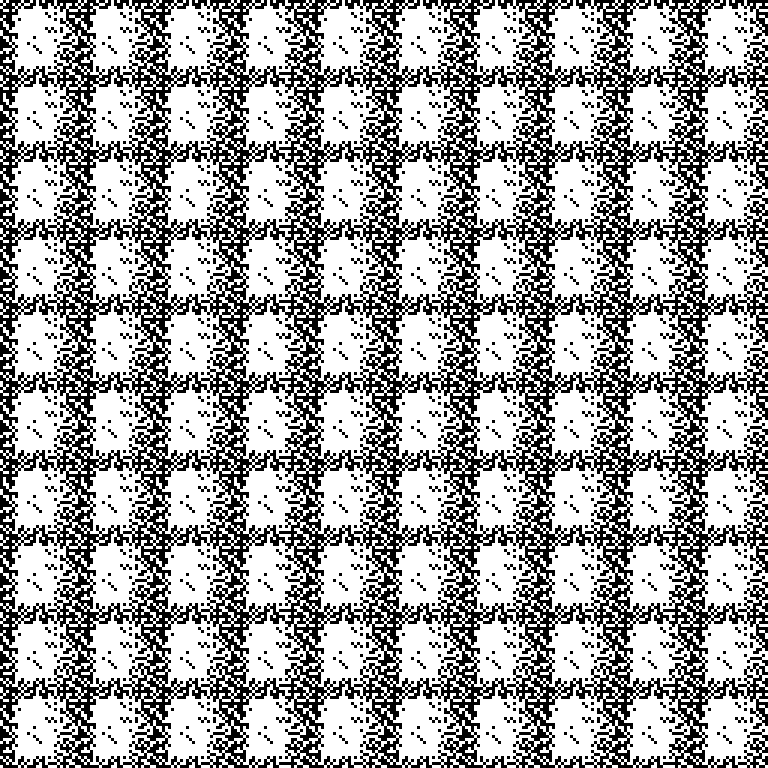
Give the GLSL for this pattern, as a Shadertoy shader.

```glsl
const float REPEATS = 10.0;        // tiles across and down
const float GRID = 256.0;          // grains across the canvas
const int TEXELS = 26;             // noise texels across one tile
const float INK_SPARSE = 0.03;     // ink density in the pale blocks
const float INK_DENSE = 0.6;       // ink density in the dark bands
const vec2 BAND_RIGHT = vec2(0.12, 0.28);  // column fade, right of its axis
const vec2 BAND_LEFT = vec2(0.10, 0.40);   // column fade, left of its axis
const vec2 BAND_ROW = vec2(0.02, 0.20);    // row fade, both sides
const float SPREAD = 0.8;          // how strongly grains avoid clumping
const uint SEED = 71u;
const int SAMPLES = 3;             // antialiasing samples per axis
const vec3 PAPER = vec3(1.0);
const vec3 INK = vec3(0.0);

// Integer hash that wraps at the tile border
float wrappedHash(ivec2 texel) {
    uvec2 q = uvec2((texel + TEXELS) % TEXELS);
    uint n = q.x * 1597334677u ^ (q.y + SEED) * 3812015801u;
    n = (n ^ (n >> 16)) * 2146121005u;
    n = (n ^ (n >> 15)) * 2221713035u;
    n ^= n >> 16;
    return float(n >> 8) / 16777216.0;
}

// High-pass noise: evenly scattered thresholds
float grainThreshold(ivec2 texel) {
    float around = wrappedHash(texel + ivec2(1, 0)) + wrappedHash(texel - ivec2(1, 0))
                 + wrappedHash(texel + ivec2(0, 1)) + wrappedHash(texel - ivec2(0, 1));
    return wrappedHash(texel) - SPREAD * (0.25 * around - 0.5);
}

// Soft crossing bands centred on the tile borders
float inkDensity(vec2 tile) {
    vec2 offset = fract(tile + 0.5) - 0.5;
    vec2 fade = offset.x > 0.0 ? BAND_RIGHT : BAND_LEFT;
    float column = 1.0 - smoothstep(fade.x, fade.y, abs(offset.x));
    float row = 1.0 - smoothstep(BAND_ROW.x, BAND_ROW.y, abs(offset.y));
    float band = 1.0 - (1.0 - column) * (1.0 - row);
    return mix(INK_SPARSE, INK_DENSE, band);
}

// Resampling the tile on the coarse grid varies the repeats slightly
float inkAt(vec2 uv) {
    vec2 grain = floor(uv * GRID) + 0.5;
    vec2 tile = fract(grain * REPEATS / GRID);
    ivec2 texel = ivec2(tile * float(TEXELS));
    vec2 center = (vec2(texel) + 0.5) / float(TEXELS);
    return step(grainThreshold(texel), inkDensity(center));
}

void mainImage(out vec4 fragColor, in vec2 fragCoord) {
    // Average the square grains over the pixel area
    float ink = 0.0;
    for (int j = 0; j < SAMPLES; j++) {
        for (int i = 0; i < SAMPLES; i++) {
            vec2 jitter = (vec2(i, j) + 0.5) / float(SAMPLES) - 0.5;
            ink += inkAt((fragCoord + jitter) / iResolution.xy);
        }
    }
    ink /= float(SAMPLES * SAMPLES);
    fragColor = vec4(mix(PAPER, INK, ink), 1.0);
}
```
